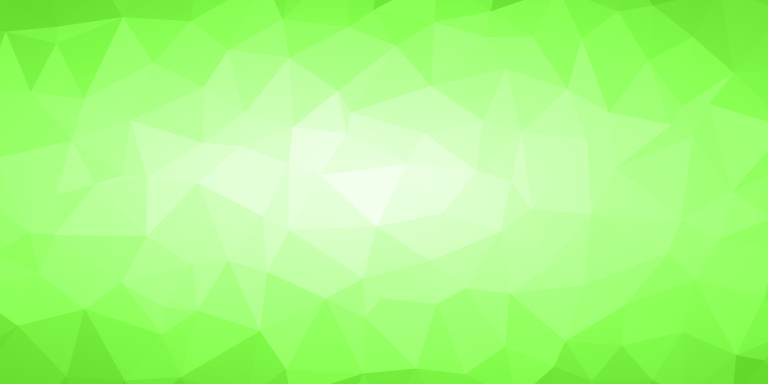
A WebGL 1 fragment shader for this background:

```glsl
precision highp float;
// Low-poly backdrop: a tilted, strongly jittered grid is split into triangles.
// Each facet takes its shade from a soft oval glow sampled mostly at its
// centroid, plus a small random offset, from deep green to near white.

uniform vec2 u_resolution;

const float ROWS = 7.4;          // grid cells over the canvas height
const float TILT = 0.47;         // grid rotation in radians
const float JITTER = 0.8;        // full range of vertex displacement
const float FACET_NOISE = 0.13;  // full range of facet shade offset
const float SMOOTH_SHARE = 0.3;  // share of shading that varies inside a facet

const vec3 DEEP_GREEN = vec3(0.36, 0.82, 0.14);
const vec3 VIVID_GREEN = vec3(0.52, 1.0, 0.30);
const vec3 PALE_MINT = vec3(0.95, 1.0, 0.93);

float hash(vec2 p) {
  return fract(sin(dot(p, vec2(127.1, 311.7))) * 43758.5453);
}

mat2 rotation(float angle) {
  float c = cos(angle);
  float s = sin(angle);
  return mat2(c, s, -s, c);
}

// Soft elliptical falloff, 1 at the centre
float oval(vec2 uv, vec2 center, vec2 radius) {
  vec2 q = (uv - center) / radius;
  return exp(-dot(q, q));
}

// Overall light: wide halo, inner glow left of centre, small bright core
float glow(vec2 uv) {
  return -0.40
    + 0.97 * oval(uv, vec2(0.52, 0.50), vec2(0.66, 0.49))
    + 0.38 * oval(uv, vec2(0.40, 0.57), vec2(0.33, 0.31))
    + 0.06 * oval(uv, vec2(0.50, 0.52), vec2(0.08, 0.11));
}

vec3 palette(float light) {
  vec3 shadow = mix(DEEP_GREEN, VIVID_GREEN, smoothstep(-0.32, 0.08, light));
  return mix(shadow, PALE_MINT, clamp(light, 0.0, 1.0));
}

// Grid corner displaced at random
vec2 vertex(vec2 id) {
  return id + JITTER * (vec2(hash(id), hash(id + 57.3)) - 0.5);
}

float cross2(vec2 a, vec2 b) {
  return a.x * b.y - a.y * b.x;
}

// True when p and q lie on opposite sides of the line through a and b
bool separates(vec2 a, vec2 b, vec2 p, vec2 q) {
  return cross2(b - a, p - a) * cross2(b - a, q - a) < 0.0;
}

// Signed distance to the line through a and b, positive on its left
float edgeDistance(vec2 p, vec2 a, vec2 b) {
  return cross2(normalize(b - a), p - a);
}

// Antialiased coverage of a counter-clockwise triangle
float coverage(vec2 p, vec2 a, vec2 b, vec2 c, float pixel) {
  float inside = min(edgeDistance(p, a, b),
                 min(edgeDistance(p, b, c), edgeDistance(p, c, a)));
  return clamp(0.5 + inside / pixel, 0.0, 1.0);
}

// Facet colour weighted by its coverage, which is kept in alpha
vec4 facet(vec2 p, vec2 a, vec2 b, vec2 c, vec2 extent, float seed) {
  float cover = coverage(p, a, b, c, extent.y / u_resolution.y);
  vec2 shadePoint = rotation(-TILT) * mix((a + b + c) / 3.0, p, SMOOTH_SHARE);
  float light = glow(shadePoint / extent) + FACET_NOISE * (seed - 0.5);
  return vec4(palette(light), 1.0) * cover;
}

void main() {
  vec2 extent = ROWS * vec2(u_resolution.x / u_resolution.y, 1.0);
  vec2 uv = gl_FragCoord.xy / u_resolution;
  vec2 p = rotation(TILT) * (uv * extent);
  vec2 cell = floor(p);

  // Faint smooth base keeps the weighted sum defined everywhere
  vec4 sum = vec4(palette(glow(uv)), 1.0) * 0.001;

  for (float y = -1.0; y <= 1.0; y++) {
    for (float x = -1.0; x <= 1.0; x++) {
      vec2 id = cell + vec2(x, y);
      vec2 a = vertex(id);
      vec2 b = vertex(id + vec2(1.0, 0.0));
      vec2 c = vertex(id + vec2(1.0, 1.0));
      vec2 d = vertex(id + vec2(0.0, 1.0));
      float seed1 = hash(id + 11.7);
      float seed2 = hash(id + 83.1);

      // Split along the shorter diagonal that stays inside the quad
      bool shorter = distance(a, c) < distance(b, d);
      if (separates(a, c, b, d) && (shorter || !separates(b, d, a, c))) {
        sum += facet(p, a, b, c, extent, seed1);
        sum += facet(p, a, c, d, extent, seed2);
      } else {
        sum += facet(p, a, b, d, extent, seed1);
        sum += facet(p, b, c, d, extent, seed2);
      }
    }
  }
  gl_FragColor = vec4(sum.rgb / sum.a, 1.0);
}
```
